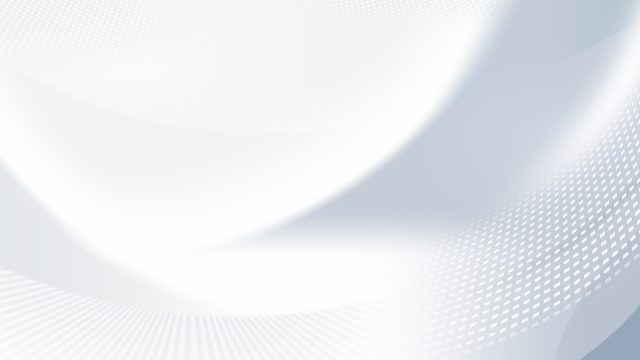
This background is drawn by a Shadertoy shader. Its source:

```glsl
// Pale abstract backdrop: overlapping soft white arcs, a fan of rays and bands of dashes.

const vec3 WHITE = vec3(0.995);
const vec3 MIST = vec3(0.943, 0.947, 0.953);
const vec3 SILVER = vec3(0.895, 0.905, 0.920);
const vec3 STEEL = vec3(0.775, 0.803, 0.848);
const vec3 SKY = vec3(0.765, 0.805, 0.852);
const vec3 SLATE = vec3(0.590, 0.660, 0.730);

const vec2 SWEEP_CENTER = vec2(0.906, 1.270);
const float SWEEP_RADIUS = 1.158;
const vec2 BOWL_CENTER = vec2(0.249, 1.585);
const float BOWL_RADIUS = 1.333;

// 1 where d is negative, softened over width w
float inside(float d, float w) {
    return 1.0 - smoothstep(-w, w, d);
}

float bell(float x, float w) {
    return exp(-x * x / (w * w));
}

// Height of a parabola with its lowest point at low
float valley(float x, vec2 low, float bend) {
    return low.y + bend * (x - low.x) * (x - low.x);
}

// Repeated rounded bar; q is in cells, blur is one pixel in cells
float dashes(vec2 q, vec2 halfSize, vec2 blur) {
    vec2 d = abs(fract(q) - 0.5) - halfSize;
    vec2 m = 1.0 - smoothstep(-0.6 * blur, 0.6 * blur, d);
    return m.x * m.y;
}

// Steel field on the right with its panels and white floor
vec3 backField(vec2 p, float px) {
    float dx = p.x - 1.227;
    float panelEdge = 0.699 + 0.32 * dx + 0.22 * dx * dx;
    vec3 upper = mix(SKY, vec3(0.715, 0.765, 0.815), smoothstep(1.45, 1.8, p.x));
    vec3 col = mix(STEEL, upper, inside(panelEdge - p.y, px * 1.5));
    col += 0.025 * bell(p.y - 0.62, 0.15) * smoothstep(1.1, 1.5, p.x);

    // Lower right panel and dark corner
    float panel = 1.54 + 0.25 * p.y + 1.1 * p.y * p.y - p.x;
    col -= vec3(0.045, 0.038, 0.030) * inside(panel, px * 2.0) * inside(p.y - 0.4, 0.1);
    float corner = 1.609 + 1.4 * p.y - 2.0 * p.y * p.y - p.x;
    col = mix(col, SLATE, inside(corner, px) * step(p.y, 0.3));

    float floorGlow = (1.0 - smoothstep(0.27, 0.43, p.y)) * (1.0 - smoothstep(1.0, 1.65, p.x));
    return mix(col, WHITE, floorGlow);
}

// Glowing streak and dashes that follow the sweep
vec3 addSweep(vec3 col, vec2 p, float px) {
    vec2 d = p - SWEEP_CENTER;
    float r = length(d);
    float a = atan(d.x, -d.y);
    float streak = bell(r - 0.965, 0.062) * smoothstep(1.3, 1.75, p.x);
    col = mix(col, WHITE, 0.92 * streak);
    col -= 0.045 * bell(r - 1.162, 0.014) * smoothstep(1.25, 1.6, p.x);

    // Rows widen outward
    float growth = max(r - 0.92, 0.0);
    float rowSize = 0.010 + 0.035 * growth;
    float row = log(1.0 + 3.5 * growth) / 0.035;
    vec2 cell = vec2(0.026 * r, rowSize);
    float size = smoothstep(0.0, 0.35, growth);
    float dash = dashes(vec2(a / 0.026 + 0.4 * row, row), mix(vec2(0.22, 0.17), vec2(0.29, 0.18), size), px / cell);
    float band = smoothstep(0.95, 1.04, r) * (1.0 - smoothstep(1.27, 1.34, r));
    return mix(col, WHITE, 0.9 * dash * band * smoothstep(0.05, 0.42, a));
}

// Rays that open downward below the sweep
vec3 addFan(vec3 col, vec2 p, float px) {
    vec2 d = p - vec2(0.53, 0.30);
    float a = atan(d.x, -d.y);
    float rays = 0.5 + 0.5 * sin(45.0 * a * (1.0 + abs(a)));
    float ripple = 0.85 + 0.15 * sin(length(d) * 420.0 + 3.0 * sin(a * 9.0));
    float edge = valley(p.x, vec2(0.65, 0.12), 0.33);
    float mask = inside(p.y - edge, px * 3.0) * (1.0 - smoothstep(0.65, 1.25, p.x));
    vec3 ground = mix(vec3(0.975), SILVER, smoothstep(-0.28, 0.0, p.y - edge) * 0.75);
    ground = mix(ground, WHITE, 0.75 * rays * ripple);
    return mix(col, ground, mask);
}

// Inside of the bowl: white rim, misty middle, lighter upper lobe
vec3 bowlColor(vec2 p, float bowl, float sweep, float px) {
    float depth = smoothstep(0.05, 0.22, -sweep) * smoothstep(0.05, 0.32, -bowl);
    vec3 col = mix(WHITE, MIST, depth);
    float lobeEdge = valley(p.x, vec2(0.72, 0.628), 0.4);
    float lobe = inside(lobeEdge - p.y, px * 2.0) * (1.0 - smoothstep(0.75, 1.1, p.x));
    col += 0.014 * lobe;
    col = mix(col, WHITE, 0.6 * bell(length((p - vec2(0.37, 0.82)) * vec2(0.7, 1.3)), 0.15));

    // Fine dots along the top
    vec2 d = p - vec2(0.75, 2.1);
    vec2 q = vec2(atan(d.x, -d.y) / 0.013, length(d) / 0.011);
    float dots = dashes(q, vec2(0.27), vec2(px / 0.012));
    float left = smoothstep(0.80, 1.0, p.y + 0.04) * (1.0 - smoothstep(0.25, 0.65, p.x));
    float top = smoothstep(0.91, 1.0, p.y) * smoothstep(0.8, 1.0, p.x);
    return mix(col, mix(vec3(0.925, 0.93, 0.935), WHITE, dots), 0.6 * max(left, top));
}

void mainImage(out vec4 fragColor, in vec2 fragCoord) {
    float px = 1.0 / iResolution.y;
    vec2 p = fragCoord * px;
    float sweep = length(p - SWEEP_CENTER) - SWEEP_RADIUS;
    float bowl = length(p - BOWL_CENTER) - BOWL_RADIUS;

    vec3 col = addSweep(backField(p, px), p, px);

    // Silver ground left of the sweep
    float leftSide = 1.0 - smoothstep(0.4, 0.8, p.x);
    vec3 ground = mix(SILVER, vec3(0.955), smoothstep(0.0, 0.6, p.x));
    col = mix(col, ground, leftSide * smoothstep(-0.025, 0.025, sweep));
    col = addFan(col, p, px);

    // Bowl, with a rim that softens toward the top
    float soft = mix(0.022, 0.06, smoothstep(0.6, 1.0, p.y));
    float rim = inside(bowl + soft * 0.7, soft) * inside(sweep, 0.025);
    col = mix(col, bowlColor(p, bowl, sweep, px), rim);
    fragColor = vec4(clamp(col, 0.0, 1.0), 1.0);
}
```
